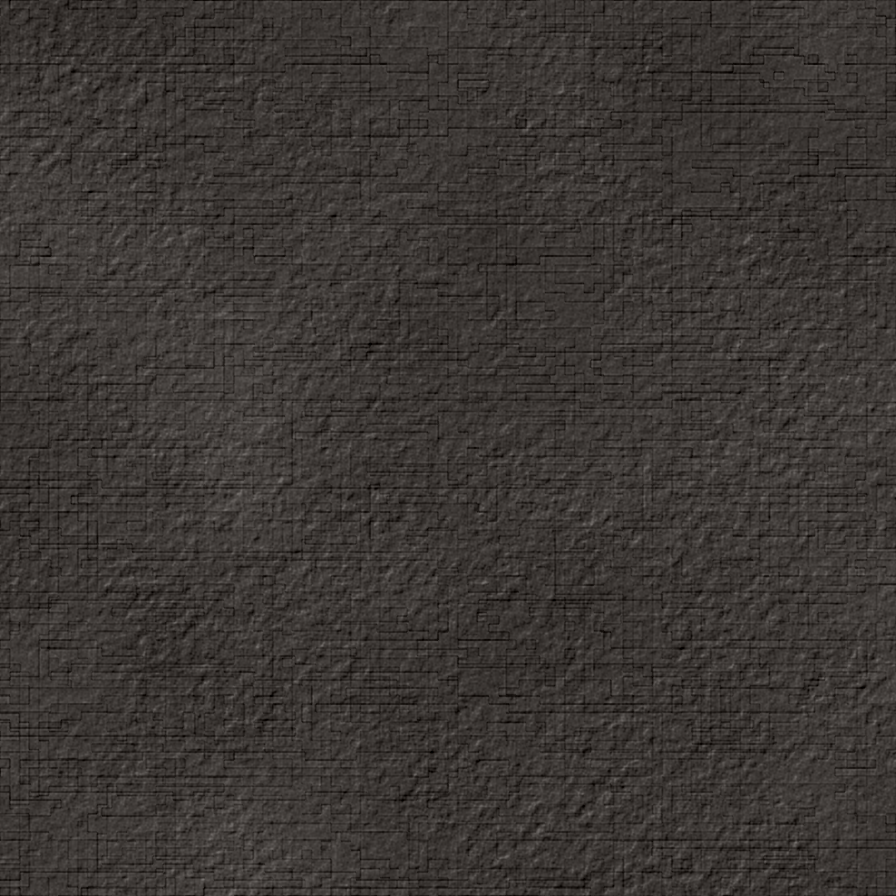
Reproduce this texture procedurally as a WebGL 2 fragment shader.

```glsl
#version 300 es
precision highp float;
// Dark weathered stone, embossed with stepped rectilinear seams and lit from the upper left.

uniform vec2 u_resolution;
out vec4 fragColor;

const vec3 STONE = vec3(0.243, 0.225, 0.213);
const vec2 LIGHT = vec2(-0.0009, 0.0010);  // relief sampling offset toward the light
const float ROUGH_SCALE = 84.0;
const float ROUGH_STRENGTH = 0.155;
const float SEAM_WIDTH = 0.0011;
const float SEAM_DARK = 0.12;
const float SEAM_LIGHT = 0.036;
const float STAIN_STRENGTH = 0.09;
const float GRAIN_SCALE = 430.0;
const float GRAIN_STRENGTH = 0.06;

float hash(vec2 cell) {
    uvec2 q = uvec2(ivec2(cell)) * uvec2(1597334673u, 3812015801u);
    uint n = (q.x ^ q.y) * 1597334673u;
    n = (n ^ (n >> 15)) * 2246822519u;
    n ^= n >> 13;
    return float(n >> 8) / 16777216.0;
}

float noise(vec2 p) {
    vec2 i = floor(p);
    vec2 f = fract(p);
    f = f * f * (3.0 - 2.0 * f);
    float low = mix(hash(i), hash(i + vec2(1, 0)), f.x);
    float high = mix(hash(i + vec2(0, 1)), hash(i + vec2(1, 1)), f.x);
    return mix(low, high, f.y);
}

// Layered surface height; each octave is turned to hide the lattice.
float roughHeight(vec2 p) {
    const mat2 turn = mat2(0.8, 0.6, -0.6, 0.8);
    float height = 0.0;
    float amplitude = 1.0;
    p *= ROUGH_SCALE;
    for (int octave = 0; octave < 3; octave++) {
        height += amplitude * noise(p);
        p = turn * p * 2.1 + 17.3;
        amplitude *= 0.6;
    }
    return height;
}

// Terrace level of one grid cell; a second octave makes the steps jagged.
float terrace(vec2 cell, vec2 stretch, float levels, float seed) {
    vec2 q = cell * stretch + seed;
    return floor(levels * (0.75 * noise(q) + 0.25 * noise(q * 2.7 + 5.1)));
}

// Dark groove with a lit lip; rise is the level change across the seam.
float seamProfile(float dist, float rise) {
    float width = max(SEAM_WIDTH, 0.55 / u_resolution.y);
    float groove = dist / width;
    float lip = (dist + sign(rise) * 1.8 * width) / width;
    float depth = rise > 0.0 ? 1.0 : 0.55;
    float shade = SEAM_LIGHT * exp(-lip * lip) - SEAM_DARK * depth * exp(-groove * groove);
    return shade * min(abs(rise), 1.0);
}

// Seams where neighbouring cells lie on different terraces.
float seams(vec2 p, vec2 grid, vec2 stretch, float levels, float seed) {
    vec2 g = p * grid;
    vec2 cell = floor(g);
    vec2 edge = floor(g + 0.5);
    vec2 dist = (g - edge) / grid;

    float above = terrace(vec2(cell.x, edge.y), stretch, levels, seed);
    float below = terrace(vec2(cell.x, edge.y - 1.0), stretch, levels, seed);
    float right = terrace(vec2(edge.x, cell.y), stretch, levels, seed);
    float left = terrace(vec2(edge.x - 1.0, cell.y), stretch, levels, seed);

    float across = seamProfile(dist.y, above - below);
    float upright = seamProfile(-dist.x, left - right);
    return across + 0.7 * upright;
}

void main() {
    vec2 p = gl_FragCoord.xy / u_resolution.y;

    // Rough relief, stronger in eroded patches, with sharper extremes
    float erosion = smoothstep(0.25, 0.8, 0.6 * noise(p * 5.0 + 3.7) + 0.4 * noise(p * 14.0 + 9.1));
    float relief = roughHeight(p - LIGHT) - roughHeight(p + LIGHT);
    relief *= 0.75 + 1.2 * min(abs(relief), 0.5);
    float tone = -relief * ROUGH_STRENGTH * mix(0.6, 1.4, erosion);

    // Long courses, stepped blocks and upright runs, broken by wear
    float wear = 0.45 + 0.45 * noise(p * 22.0 + 41.0) + 0.45 * noise(p * 75.0 + 13.0);
    wear *= mix(1.15, 0.8, erosion);
    float carving = seams(p, vec2(88.0, 112.0), vec2(0.05, 0.36), 5.0, 11.3);
    carving += 0.85 * seams(p, vec2(92.0, 98.0), vec2(0.19, 0.24), 5.0, 57.8);
    carving += 0.55 * seams(p, vec2(92.0, 72.0), vec2(0.31, 0.06), 4.0, 93.1);
    tone += max(carving, -0.14) * wear;

    // Broad stains and fine grain
    float stain = 0.65 * noise(p * 4.0 + 71.0) + 0.35 * noise(p * 11.0 + 23.0);
    tone += STAIN_STRENGTH * (stain - 0.5);
    tone += GRAIN_STRENGTH * (noise(p * GRAIN_SCALE) - 0.5);

    fragColor = vec4(clamp(STONE + tone, 0.0, 1.0), 1.0);
}
```
